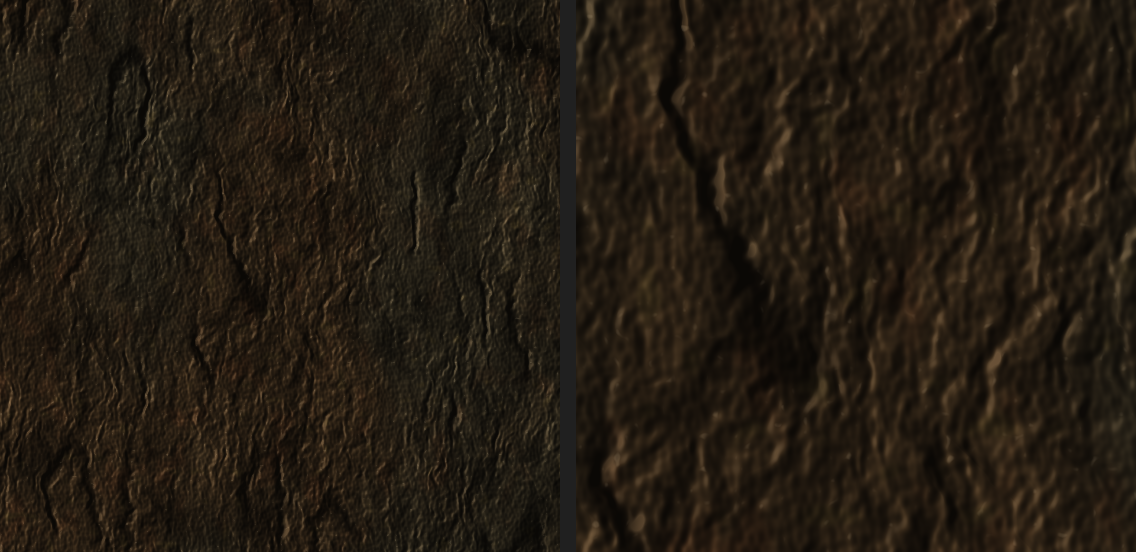
Left: the whole. Right: its middle third, enlarged.
Give the GLSL for this texture, as a Shadertoy shader.

```glsl
// Dark weathered bark: short upright ridges, broken cracks, gritty grain and rusty patches under raking light.

vec2 randomGradient(vec2 cell) {
    vec3 h = fract(vec3(cell.xyx) * vec3(0.1031, 0.1030, 0.0973));
    h += dot(h, h.yzx + 33.33);
    float angle = 6.2832 * fract((h.x + h.y) * h.z);
    return vec2(cos(angle), sin(angle));
}

// Gradient noise, roughly -0.7 to 0.7
float noise(vec2 p) {
    vec2 i = floor(p), f = p - i;
    vec2 u = f * f * f * (f * (f * 6.0 - 15.0) + 10.0);
    float a = dot(randomGradient(i), f);
    float b = dot(randomGradient(i + vec2(1, 0)), f - vec2(1, 0));
    float c = dot(randomGradient(i + vec2(0, 1)), f - vec2(0, 1));
    float d = dot(randomGradient(i + vec2(1, 1)), f - vec2(1, 1));
    return mix(mix(a, b, u.x), mix(c, d, u.x), u.y);
}

float fbm(vec2 p) {
    float sum = 0.0, amp = 1.0;
    for (int i = 0; i < 4; i++) {
        sum += amp * noise(p);
        p = mat2(1.9, 0.25, -0.25, 1.9) * p + 17.3;
        amp *= 0.55;
    }
    return sum;
}

// Bends the straight grain and frays it at small scale
vec2 bend(vec2 p) {
    return p + 0.032 * vec2(fbm(p * vec2(5.0, 4.0)), fbm(p * vec2(6.0, 4.0) + 40.0))
             + 0.010 * vec2(noise(p * 31.0 + 9.0), noise(p * 29.0 + 70.0))
             + 0.004 * vec2(noise(p * 85.0 + 19.0), noise(p * 80.0 + 90.0));
}

// 1 in the core of a crack, 0 on the plates
float crackMask(vec2 q) {
    float line = abs(noise(q * vec2(8.5, 2.2) + 5.0));
    float present = smoothstep(-0.05, 0.25, noise(q * vec2(6.0, 5.0) + 31.0));
    return present * (1.0 - smoothstep(0.0, 0.09, line));
}

// 0 on smooth rusty plates, 1 on rough bark
float roughness(vec2 p) {
    return smoothstep(-0.4, 0.2, fbm(p * vec2(4.5, 3.0) + 12.0));
}

float barkHeight(vec2 p) {
    vec2 q = bend(p);
    float rough = mix(0.55, 1.15, roughness(p));
    float plates = 0.014 * noise(q * vec2(11.0, 3.5));
    float ridges = -0.009 * abs(noise(q * vec2(28.0, 9.0) + 3.0));
    float knobs = 0.0075 * noise(q * vec2(54.0, 23.0));
    float grain = 0.0060 * noise(q * vec2(98.0, 52.0));
    float grit = 0.0031 * noise(p * vec2(170.0, 120.0) + 33.0);
    return plates + rough * (ridges + knobs + grain) + grit - 0.011 * crackMask(q);
}

void mainImage(out vec4 fragColor, in vec2 fragCoord) {
    vec2 p = fragCoord / iResolution.y;
    vec2 q = bend(p);

    // Raking light from the upper left
    vec2 stepToLight = 0.0015 * vec2(-0.85, 0.53);
    float slope = (barkHeight(p - stepToLight) - barkHeight(p + stepToLight)) / 0.003;
    float crack = crackMask(q);
    float hollow = smoothstep(0.0, 0.35, noise(q * vec2(23.0, 9.0) + 60.0));
    float pit = smoothstep(0.08, 0.4, noise(q * vec2(62.0, 30.0) + 14.0));

    // Patchy pigment: brown, grey-olive and rust
    float cool = smoothstep(-0.4, 0.4, fbm(p * vec2(3.0, 2.0) + 80.0) + 0.5 * (p.x - 0.45));
    vec3 pigment = mix(vec3(0.155, 0.115, 0.071), vec3(0.135, 0.118, 0.082), cool);
    float rust = smoothstep(0.1, 0.6, fbm(p * vec2(17.0, 11.0) + 23.0)) * (1.0 - 0.6 * cool);
    pigment = mix(pigment, vec3(0.205, 0.128, 0.076), 0.5 * rust);
    float lichen = smoothstep(0.25, 0.55, noise(p * 38.0 + 55.0));
    pigment = mix(pigment, vec3(0.20, 0.165, 0.085), 0.4 * lichen);

    // Exponential shading keeps most of the surface dark with rare bright edges
    float tone = 0.60 * clamp(slope, -1.6, 1.7) + 0.30 * fbm(p * vec2(7.0, 4.0) + 7.0);
    vec3 color = pigment * exp(tone);
    color *= (1.0 - 0.55 * crack) * (1.0 - 0.28 * hollow) * (1.0 - 0.25 * pit);

    // Pale dry sheen on the edges that face the light
    float sheen = smoothstep(0.55, 1.6, slope) * (1.0 - 0.6 * crack) * (1.0 - 0.5 * hollow);
    color = mix(color, vec3(0.37, 0.315, 0.245), 0.32 * sheen);
    float glint = smoothstep(0.3, 0.55, noise(p * 150.0 + 11.0)) * smoothstep(0.0, 0.8, slope);
    color += 0.10 * glint * vec3(1.0, 0.92, 0.76);

    fragColor = vec4(max(color, vec3(0.040, 0.031, 0.019)), 1.0);
}
```
